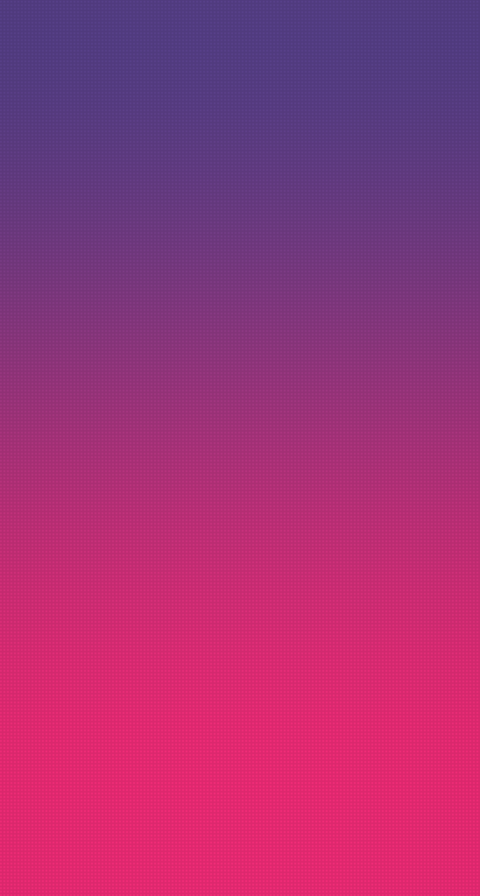
Reproduce this background procedurally as a WebGL 1 fragment shader.

```glsl
precision highp float;
// A vertical dusk gradient, violet above and hot pink below, under a fine
// woven screen of light dots. The gradient is one smoothstep; the screen
// is a product of sine waves on a square grid.
uniform vec2 u_resolution;

const float TAU = 6.2831853;

// Soft dots of height 0 to 1, one per unit cell, with a mean of 0.25.
float gridDots(vec2 p) {
  vec2 wave = 0.5 + 0.5 * sin(TAU * p);
  return wave.x * wave.y;
}

void main() {
  vec2 uv = gl_FragCoord.xy / u_resolution;

  // Gradient from the top downwards
  vec3 violet = vec3(0.320, 0.235, 0.505);
  vec3 pink = vec3(0.885, 0.160, 0.438);
  vec3 color = mix(violet, pink, smoothstep(0.03, 0.88, 1.0 - uv.y));

  // Slight falloff towards the sides
  float side = 2.0 * uv.x - 1.0;
  color *= 1.005 - 0.015 * side * side;

  // Fine screen, 137 dots across the width
  float dots = gridDots(gl_FragCoord.xy / u_resolution.x * 137.0);
  color *= 1.0 + 0.10 * (dots - 0.25);

  gl_FragColor = vec4(color, 1.0);
}
```
